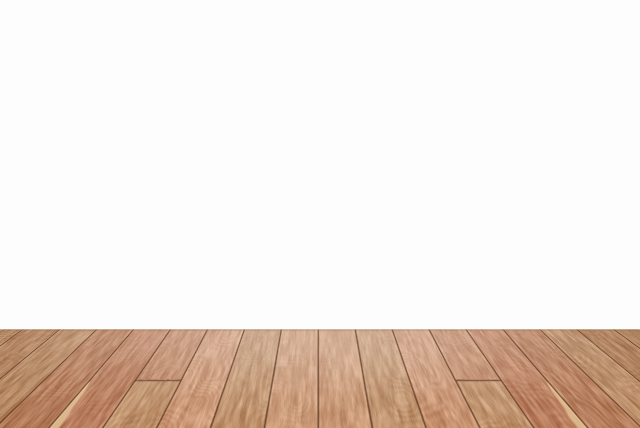
This background is drawn by a Shadertoy shader. Its source:

```glsl
// A wooden plank floor in perspective below a plain, near-white wall.

// Layout, in units of the canvas height
const float FLOOR_TOP = 0.2305;
const float VANISH_Y = 0.732;
const float CENTRE_SHIFT = 0.004;
const float PLANK_WIDTH = 0.0863;   // at the far edge of the floor
const float JOINT_Y = 0.111;
const float JOINT_PLANK = 3.0;      // planks are counted outward from the centre
const float STREAK_PLANK = 4.0;
const float STREAK_TOP = 0.108;
const float SEAM_HALF = 0.016;      // in plank widths

// Colours
const vec3 WALL = vec3(0.992);
const vec3 DARK_WOOD = vec3(0.59, 0.40, 0.245);
const vec3 LIGHT_WOOD = vec3(0.82, 0.645, 0.495);
const vec3 RED_TINT = vec3(0.015, -0.025, -0.005);
const vec3 SHEEN = vec3(0.89, 0.81, 0.76);
const vec3 SAPWOOD = vec3(0.90, 0.77, 0.59);
const vec3 SEAM = vec3(0.34, 0.20, 0.12);

// Lightness and redness of each plank, from the centre outward
const float TONE[9] = float[9](0.85, 0.62, 0.76, 0.60, 0.50, 0.40, 0.50, 0.30, 0.26);
const float RED[9] = float[9](0.5, 0.0, 0.8, 0.9, 1.3, 1.0, 0.0, 0.2, 0.0);

float hash(vec2 p) {
    vec3 q = fract(vec3(p.xyx) * 0.1031);
    q += dot(q, q.yzx + 33.33);
    return fract((q.x + q.y) * q.z);
}

float noise(vec2 p) {
    vec2 cell = floor(p), f = fract(p);
    f = f * f * (3.0 - 2.0 * f);
    return mix(mix(hash(cell), hash(cell + vec2(1, 0)), f.x),
               mix(hash(cell + vec2(0, 1)), hash(cell + vec2(1, 1)), f.x), f.y);
}

float fbm(vec2 p) {
    float sum = 0.0, weight = 0.5;
    for (int i = 0; i < 4; i++) {
        sum += weight * noise(p);
        p = p * 2.03 + 17.1;
        weight *= 0.5;
    }
    return sum;
}

// Long fibres and curved growth rings, centred on zero
float woodGrain(vec2 p, float seed) {
    vec2 offset = vec2(seed * 37.0, seed * 91.0);
    float fibres = fbm(p * vec2(16.0, 5.0) + offset) - 0.47;
    float field = noise(p * vec2(1.9, 2.6) + offset) + 0.15 * fbm(p * vec2(7.0, 4.0) + offset);
    float rings = cos(field * 48.0);
    return fibres * 0.32 + rings * 0.020 * (0.4 + seed);
}

vec3 floorColour(vec2 pos, float pixel) {
    // Perspective: u counts planks sideways, depth runs along them
    float scale = (VANISH_Y - pos.y) / (VANISH_Y - FLOOR_TOP);
    float width = PLANK_WIDTH * scale;
    float u = pos.x / width;
    float depth = 5.0 / scale;
    float aa = pixel / width;
    float across = fract(u);
    float rank = floor(abs(u));
    int k = int(min(rank, 8.0));

    // Base tone of the plank, with a new board below the cross joint
    float hasJoint = 1.0 - step(0.5, abs(rank - JOINT_PLANK));
    float nearBoard = hasJoint * smoothstep(pixel, -pixel, pos.y - JOINT_Y);
    float seed = hash(vec2(floor(u) + 40.0, 7.0 + 5.0 * nearBoard));
    float tone = TONE[k] + 0.12 * (seed - 0.5) + 0.04 * nearBoard;
    vec3 colour = mix(DARK_WOOD, LIGHT_WOOD, tone);
    colour += RED_TINT * RED[k] * (1.0 - nearBoard);
    colour += woodGrain(vec2(u, depth), seed) * vec3(0.85, 1.0, 1.05);

    // Pale sapwood tapering along one edge of a plank on either side
    float streakLength = clamp(1.0 - pos.y / STREAK_TOP, 0.0, 1.0);
    float streakWidth = 0.17 * sqrt(streakLength) + 0.03 * (noise(vec2(depth * 9.0, 3.0)) - 0.5);
    float fromOuterEdge = 1.0 - fract(abs(u));
    float streak = smoothstep(0.03 + aa, -aa, fromOuterEdge - streakWidth);
    streak *= (1.0 - step(0.5, abs(rank - STREAK_PLANK))) * step(0.001, streakLength);
    colour = mix(colour, SAPWOOD, streak * 0.8);

    // Soft reflected light, strongest far away and near the middle
    float far = smoothstep(0.0, FLOOR_TOP, pos.y);
    float middle = exp(-2.6 * pos.x * pos.x);
    colour = mix(colour, SHEEN, (0.06 + 0.42 * far) * (0.15 + 0.85 * middle));

    // Dark gaps with a faint worn edge beside them
    float gap = min(across, 1.0 - across);
    float worn = smoothstep(0.09, 0.03, gap);
    colour += 0.025 * worn;
    float seam = smoothstep(SEAM_HALF + aa, SEAM_HALF - aa, gap);
    colour = mix(colour, SEAM, seam * 0.78);
    float joint = hasJoint * smoothstep(0.0015 + pixel, 0.0, abs(pos.y - JOINT_Y));
    colour = mix(colour, SEAM, joint * 0.55);

    // Shaded far rim
    float rim = smoothstep(0.006, 0.0, FLOOR_TOP - pos.y);
    return mix(colour, DARK_WOOD, rim * 0.4);
}

void mainImage(out vec4 fragColor, in vec2 fragCoord) {
    float pixel = 1.0 / iResolution.y;
    vec2 pos = fragCoord * pixel;
    pos.x -= 0.5 * iResolution.x * pixel - CENTRE_SHIFT;
    vec3 planks = floorColour(vec2(pos.x, min(pos.y, FLOOR_TOP)), pixel);
    float floorMask = smoothstep(0.7 * pixel, -0.7 * pixel, pos.y - FLOOR_TOP);
    fragColor = vec4(clamp(mix(WALL, planks, floorMask), 0.0, 1.0), 1.0);
}
```
